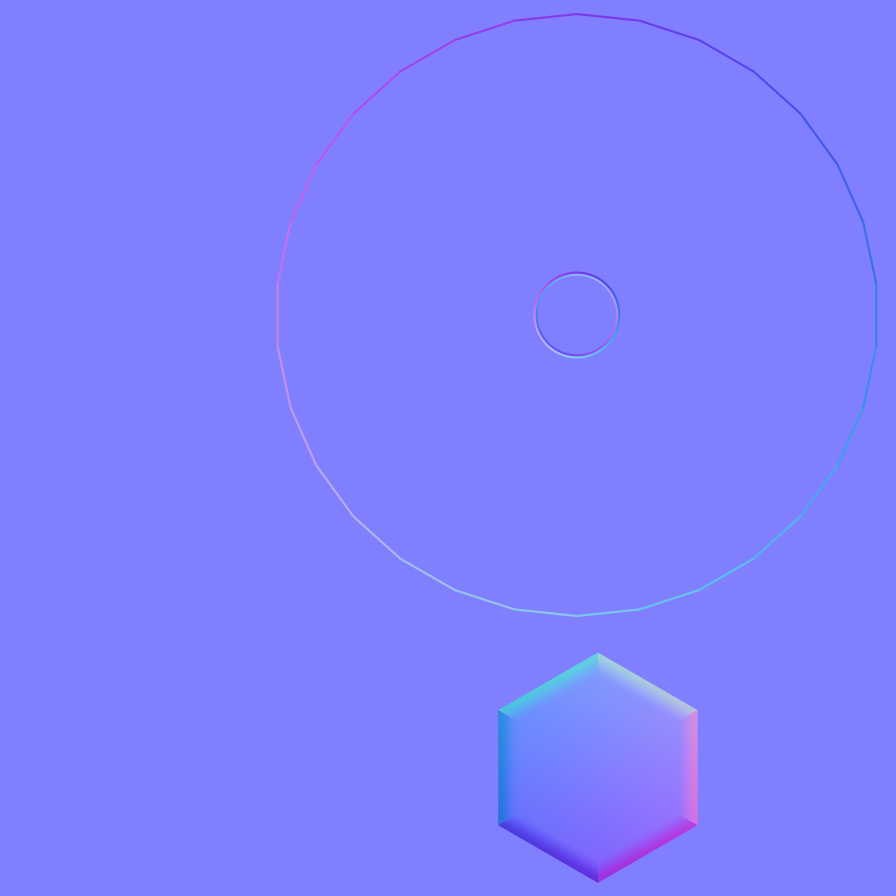
This texture map is drawn by a Shadertoy shader. Its source:

```glsl
#define DISC_CENTER vec2(0.6439, 0.6484)
#define DISC_APOTHEM 0.3340
#define DISC_SIDES 30.0
#define HUB_RADIUS 0.0462
#define LINE_HALF 0.0012
#define LINE_SLOPE 0.56
#define HEX_CENTER vec2(0.6673, 0.1432)
#define HEX_APOTHEM 0.1113
#define BEVEL_WIDTH 0.024
#define BEVEL_SLOPE 0.47
#define DOME_SLOPE 0.21
#define STREAK_SLOPE 0.022

const float TAU = 6.2831853;

float hash(float n) {
    return fract(sin(n * 12.9898) * 43758.5453);
}

// Outward normal of the nearest face of a regular polygon
vec2 faceNormal(vec2 p, float sides) {
    float turn = TAU / sides;
    float angle = floor(atan(p.y, p.x) / turn + 0.5) * turn;
    return vec2(cos(angle), sin(angle));
}

// Antialiased coverage of a signed distance
float coverage(float dist, float pixel) {
    return clamp(0.5 - dist / pixel, 0.0, 1.0);
}

float lineMask(float dist, float pixel) {
    return coverage(abs(dist) - LINE_HALF, pixel);
}

// Faint creases fanning out from the hub
vec2 streakSlope(vec2 p) {
    float radius = length(p);
    float slope = 0.0;
    for (float i = 0.0; i < 26.0; i++) {
        float angle = (i + hash(i + 1.0)) * TAU / 26.0;
        vec2 dir = vec2(cos(angle), sin(angle));
        float across = dot(p, vec2(-dir.y, dir.x));
        float width = mix(0.0015, 0.005, hash(i + 40.0));
        float crease = exp(-across * across / (width * width));
        slope += crease * step(0.0, dot(p, dir)) * (hash(i + 80.0) - 0.5);
    }
    float fade = smoothstep(0.06, 0.12, radius) * (1.0 - smoothstep(0.24, 0.32, radius));
    return vec2(-p.y, p.x) / max(radius, 0.001) * slope * fade * STREAK_SLOPE;
}

// Domed hexagon with a soft bevel along each face
vec2 hexSlope(vec2 p, vec2 face, float inset) {
    float bevel = 1.0 - smoothstep(0.0, BEVEL_WIDTH, inset);
    return p / HEX_APOTHEM * DOME_SLOPE + face * bevel * BEVEL_SLOPE;
}

vec3 encodeNormal(vec2 slope) {
    float z = sqrt(max(0.0, 1.0 - dot(slope, slope)));
    return vec3(slope, z) * 0.5 + 0.5;
}

void mainImage(out vec4 fragColor, in vec2 fragCoord) {
    vec2 uv = fragCoord / iResolution.xy;
    float pixel = 1.0 / iResolution.y;

    // Disc rim, a thin groove sloping inward
    vec2 p = uv - DISC_CENTER;
    vec2 slope = streakSlope(p);
    vec2 face = faceNormal(p, DISC_SIDES);
    float rim = lineMask(dot(p, face) - DISC_APOTHEM, pixel);
    slope = mix(slope, -face * LINE_SLOPE, rim);

    // Hub, two neighbouring rings with opposite slopes
    float radius = length(p);
    vec2 radial = p / max(radius, 0.001);
    float outer = lineMask(radius - HUB_RADIUS - LINE_HALF, pixel);
    float inner = lineMask(radius - HUB_RADIUS + LINE_HALF, pixel);
    slope = mix(slope, radial * LINE_SLOPE * 0.75, inner);
    slope = mix(slope, -radial * LINE_SLOPE, outer);

    // Hexagonal stud
    vec2 q = uv - HEX_CENTER;
    vec2 hexFace = faceNormal(q, 6.0);
    float hexDist = dot(q, hexFace) - HEX_APOTHEM;
    slope = mix(slope, hexSlope(q, hexFace, -hexDist), coverage(hexDist, pixel));

    fragColor = vec4(encodeNormal(slope), 1.0);
}
```
